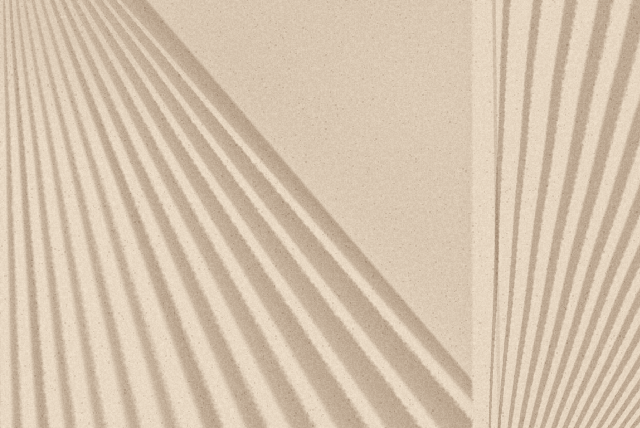
This texture is drawn by a Shadertoy shader. Its source:

```glsl
// Raked sand: two fans of ridges beside a smooth, grainy wedge.

const vec3 SAND_SHADOW = vec3(0.68, 0.59, 0.50);
const vec3 SAND_LIGHT = vec3(0.93, 0.87, 0.79);
const float SEAM_X = 1.103;

float hash(vec2 cell) {
    vec3 q = fract(vec3(cell.xyx) * 0.1031);
    q += dot(q, q.yzx + 33.33);
    return fract((q.x + q.y) * q.z);
}

// Cellular noise: distance to the nearest scattered grain.
float cellular(vec2 p) {
    vec2 cell = floor(p), local = fract(p);
    float nearest = 2.0;
    for (int j = -1; j <= 1; j++) {
        for (int i = -1; i <= 1; i++) {
            vec2 offset = vec2(i, j), id = cell + offset;
            vec2 grain = offset + vec2(hash(id), hash(id + 71.7)) - local;
            nearest = min(nearest, dot(grain, grain));
        }
    }
    return sqrt(nearest);
}

float layeredSines(vec2 p) {
    return sin(p.x * 9.0 + 3.0 * sin(p.y * 4.0)) * 0.6
         + sin(p.y * 17.0 - p.x * 11.0) * 0.4;
}

// Lit crest around phase 0 and 1, with shadow deepening towards the next crest.
float ridgeTone(float phase, float crestBefore, float crestAfter, float shadow) {
    float fall = 1.0 - smoothstep(crestAfter * 0.3, crestAfter, phase);
    float rise = smoothstep(1.0 - crestBefore, 1.0 - crestBefore * 0.5, phase);
    float valley = mix(shadow + 0.16, shadow, smoothstep(0.1, 0.7, phase));
    return mix(valley, 0.93, max(fall, rise));
}

// Left fan: rays spread from above the top left corner.
float leftFanTone(vec2 p, float edge, float jitter) {
    float spread = p.x / (0.243 + 0.757 * p.y);
    float ray = sqrt(292.6 * spread + 54.94) - 7.714 + jitter;
    float outer = smoothstep(0.3, 1.05, spread);
    float phase = ray > 12.0 ? min(ray - 12.0, 0.6) : fract(ray);
    float variation = hash(vec2(floor(ray), 4.0)) * 0.12;
    float tone = ridgeTone(phase, mix(0.46, 0.17, outer) + variation,
                           mix(0.36, 0.20, outer), 0.20 + variation);
    tone = mix(tone, 0.48, 0.4 * (1.0 - smoothstep(0.0, 0.4, p.y)));
    float bank = 1.0 - smoothstep(0.0, 0.055, edge);
    return tone - 0.13 * bank;
}

// Right fan: rays spread upwards from below the seam.
float rightFanTone(vec2 p, float jitter) {
    float slope = (p.x - 1.127) / (1.445 - p.y);
    float ray = 17.0 * slope + 0.6 * (1.0 - exp(-20.0 * max(slope, 0.0))) + jitter;
    float fromGroove = abs(fract(ray + 0.5) - 0.47);
    float width = mix(0.13, 0.27, smoothstep(0.05, 0.25, slope));
    float groove = 1.0 - smoothstep(width * 0.6, width + 0.05, fromGroove);
    groove *= smoothstep(0.5, 0.9, ray);
    float fineGroove = 1.0 - smoothstep(0.002, 0.006, abs(p.x - 1.154 - 0.012 * p.y));
    float tone = mix(0.90, 0.29, groove);
    return tone - 0.38 * fineGroove * (1.0 - 0.6 * p.y);
}

void mainImage(out vec4 fragColor, in vec2 fragCoord) {
    // Height is one unit; y runs downwards from the top edge.
    vec2 p = vec2(fragCoord.x, iResolution.y - fragCoord.y) / iResolution.y;
    float blur = max(1.0 / iResolution.y, 0.002);

    // Grain at three sizes
    float coarse = cellular(p * 105.0) - 0.48;
    float fine = cellular(p * 230.0 + 17.0) - 0.48;
    float speck = hash(floor(p * 340.0)) - 0.5;
    float jitter = 0.035 * layeredSines(p) + 0.06 * coarse;

    // Smooth wedge
    float tone = 0.70 + 0.025 * layeredSines(p * 0.7) + 0.05 * (p.x - 0.8);

    // Left fan and its steep bank
    float edge = (0.342 + 0.856 * p.y - p.x) * 0.76 + 0.003 * coarse;
    float inLeft = smoothstep(-blur * 2.0, blur * 2.0, edge);
    tone += 0.08 * exp(-abs(edge) * 45.0) * (1.0 - inLeft);
    tone = mix(tone, leftFanTone(p, edge, jitter), inLeft);

    // Right fan beyond the upright seam
    float seam = p.x - SEAM_X + 0.002 * coarse;
    float inRight = smoothstep(-blur * 2.0, blur * 2.0, seam);
    tone -= 0.06 * exp(-abs(seam) * 70.0) * (1.0 - inRight);
    tone = mix(tone, rightFanTone(p, jitter), inRight);

    // Grain shows more in the shade
    float roughness = mix(1.2, 0.75, clamp(tone, 0.0, 1.0));
    tone += roughness * (0.13 * coarse + 0.16 * fine + 0.15 * speck);
    float darkGrain = step(0.985, hash(floor(p * 300.0) + 9.0));
    tone -= 0.22 * darkGrain;

    vec3 colour = mix(SAND_SHADOW, SAND_LIGHT, clamp(tone, -0.2, 1.05));
    fragColor = vec4(colour, 1.0);
}
```
